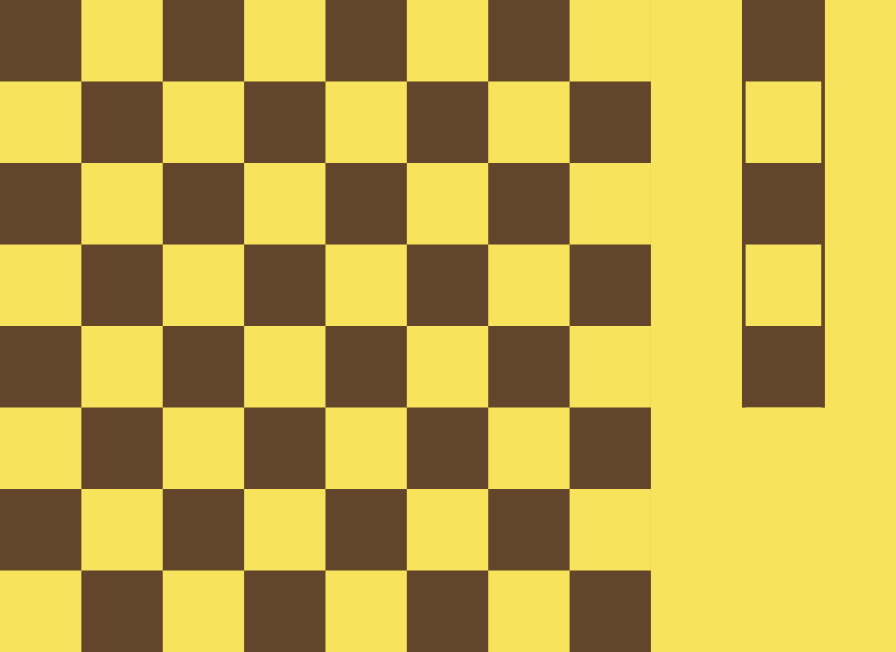
Give the GLSL for this pattern, as a Shadertoy shader.

```glsl
// Brown and yellow checkerboard with a framed, banded bar at its right.
#define CELL_SIZE vec2(0.1248, 0.125)
#define BOARD_COLUMNS 8.0
#define BAR_LEFT 1.138
#define BAR_RIGHT 1.2652
#define BAR_BOTTOM 0.3748
#define FRAME_WIDTH 0.0056
#define YELLOW vec3(0.97, 0.89, 0.36)
#define BROWN vec3(0.388, 0.271, 0.169)

const float PI = 3.14159265;

// Smoothed step, one pixel wide, centred on the edge
float edgeStep(float edge, float x, float pixel) {
    return clamp((x - edge) / pixel + 0.5, 0.0, 1.0);
}

// Coverage of the span between two edges
float span(float low, float high, float x, float pixel) {
    return edgeStep(low, x, pixel) - edgeStep(high, x, pixel);
}

// Smoothed square wave: +1 in even cells, -1 in odd cells
vec2 cellSign(vec2 p, float pixel) {
    vec2 edgeDistance = sin(PI * p / CELL_SIZE) * CELL_SIZE / PI;
    return clamp(2.0 * edgeDistance / pixel, -1.0, 1.0);
}

void mainImage(out vec4 fragColor, in vec2 fragCoord) {
    // Units of canvas height
    float pixel = 1.0 / iResolution.y;
    vec2 p = fragCoord * pixel;
    vec2 parity = cellSign(p, pixel);

    // Checkerboard
    float board = 1.0 - edgeStep(BOARD_COLUMNS * CELL_SIZE.x, p.x, pixel);
    float brown = board * (0.5 - 0.5 * parity.x * parity.y);

    // Bar with yellow windows in the even rows
    float bar = span(BAR_LEFT, BAR_RIGHT, p.x, pixel)
              * edgeStep(BAR_BOTTOM, p.y, pixel);
    float window = span(BAR_LEFT + FRAME_WIDTH, BAR_RIGHT - FRAME_WIDTH, p.x, pixel)
                 * (0.5 + 0.5 * parity.y);
    brown = max(brown, bar * (1.0 - window));

    fragColor = vec4(mix(YELLOW, BROWN, brown), 1.0);
}
```
